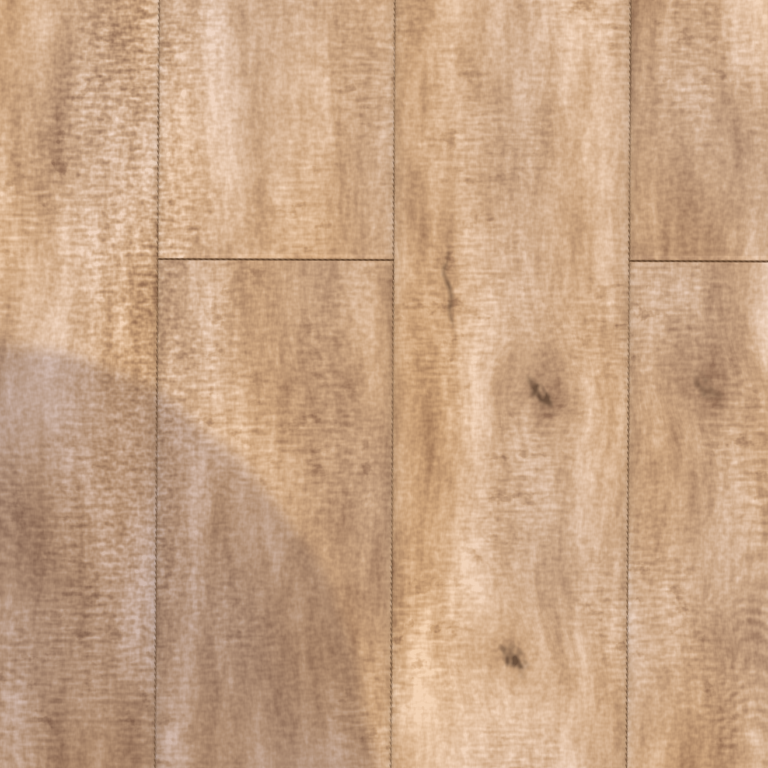
Reproduce this texture procedurally as a WebGL 1 fragment shader.

```glsl
precision highp float;
// Tan oak floor planks with sawn grain, knots, fine joints and a soft curved shadow.
uniform vec2 u_resolution;

// Layout, in canvas units
const vec2 PLANK = vec2(0.307, 1.5);      // width and length of a plank
const vec2 ORIGIN = vec2(0.202, 0.6635);  // first seam and its end joint
const vec2 TILT = vec2(0.0053, -0.004);   // lean of the seams and joints
const float SEAM_WIDTH = 0.0012;          // half widths
const float JOINT_WIDTH = 0.0013;
const float NOTCHES = 135.0;              // beads along the joints
const vec2 KNOT_POS = vec2(0.703, 0.487);
const vec2 KNOT_ACROSS = vec2(0.217, 0.008);
const vec2 KNOT_DOWN = vec2(-0.033, -0.345);
const vec2 CRACK_POS = vec2(0.587, 0.625);
const vec2 DARK_END = vec2(0.43, 0.12);   // smoky end of the second plank
// Strength of the wood figure
const float STAIN = 0.50;
const float STREAK = 0.36;
const float FIBRE = 0.20;
const float SAW = 0.28;
const float SPECKLE = 0.24;
// Colours
const vec3 DARK_OAK = vec3(0.66, 0.51, 0.395);
const vec3 OAK = vec3(0.80, 0.65, 0.51);
const vec3 PALE_OAK = vec3(0.91, 0.79, 0.69);
const vec3 KNOT_BROWN = vec3(0.37, 0.27, 0.20);
const vec3 SEAM_BROWN = vec3(0.37, 0.26, 0.17);
const vec3 SHADOW_TINT = vec3(0.87, 0.865, 0.90);

float hash(vec2 p) {
  return fract(sin(dot(p, vec2(127.1, 311.7))) * 43758.5);
}
vec2 gradient(vec2 cell) {
  float a = 6.2832 * hash(cell);
  return vec2(cos(a), sin(a));
}
// Gradient noise, about -0.7 to 0.7
float noise(vec2 p) {
  vec2 i = floor(p), f = fract(p);
  vec2 u = f * f * f * (f * (f * 6.0 - 15.0) + 10.0);
  vec2 e = vec2(1.0, 0.0);
  return mix(mix(dot(gradient(i), f), dot(gradient(i + e), f - e), u.x),
             mix(dot(gradient(i + e.yx), f - e.yx), dot(gradient(i + 1.0), f - 1.0), u.x), u.y);
}
float fbm(vec2 p) {
  float sum = 0.0, amp = 1.0;
  for (int i = 0; i < 4; i++) {
    sum += amp * noise(p);
    p = p * 2.03 + 17.3;
    amp *= 0.55;
  }
  return sum;
}
float line(float d, float halfWidth, float px) {
  return 1.0 - smoothstep(halfWidth - px, halfWidth + px, abs(d));
}
// Adds knots: x = ragged core, y = brown halo, z = sideways bend of the grain
vec3 knots(vec2 p) {
  vec3 sum = vec3(0.0);
  for (int i = 0; i < 3; i++) {
    float across = i == 1 ? 1.0 : 0.0, down = i == 2 ? 1.0 : 0.0;
    vec2 d = p - KNOT_POS - across * KNOT_ACROSS - down * KNOT_DOWN;
    d.x += 0.55 * d.y;
    float r = length(d * vec2(1.2, 0.75)) + 0.010 * noise(p * 75.0);
    float ragged = clamp(0.75 + 1.2 * noise(p * vec2(120.0, 85.0)), 0.0, 1.0);
    sum.x += (1.0 - 0.5 * across) * ragged * (1.0 - smoothstep(0.005, 0.021, r));
    sum.y += exp(-dot(d, d) * mix(420.0, 110.0, across));
    sum.z += d.x * exp(-dot(d, d) * 220.0);
  }
  return sum;
}

void main() {
  vec2 p = gl_FragCoord.xy / u_resolution;
  float px = 0.9 / min(u_resolution.x, u_resolution.y);
  // Plank cells: every second column is shifted by half a plank
  vec2 q = p - ORIGIN - TILT * p.yx;
  float column = floor(q.x / PLANK.x);
  q.y += mod(column, 2.0) * 0.5 * PLANK.y;
  vec2 id = vec2(column, floor(q.y / PLANK.y));
  vec2 seed = 31.0 * vec2(hash(id + 3.0), hash(id + 8.0));
  // Broad stains and long streaks, bent round the knots
  vec3 knot = knots(p);
  vec2 g = p + seed;
  g.x += 0.025 * noise(g * vec2(5.0, 3.5)) - 0.5 * knot.z;
  float stain = fbm(g * vec2(8.0, 2.8));
  float streak = fbm(g * vec2(30.0, 4.0) + 5.0);
  float fibre = fbm(g * vec2(100.0, 26.0));
  // Crosswise saw marks in patches, small scuffs and a grainy surface
  float worn = smoothstep(-0.3, 0.4, noise(g * vec2(8.0, 5.0) + 40.0));
  float saw = noise(g * vec2(36.0, 165.0)) + 0.6 * noise(g * vec2(65.0, 240.0));
  float scuff = smoothstep(0.26, 0.7, fbm(g * vec2(30.0, 36.0))) * worn;
  float speckle = noise(p * vec2(115.0, 130.0)) + 0.7 * noise(p * 220.0 + 9.0);
  // Arched grain along the heart line
  float heart = abs(fract(p.x + 0.51) - 0.5);
  float arch = sin(270.0 * (p.y + 14.0 * heart * heart + 0.05 * noise(g * 11.0)));
  arch *= exp(-heart * heart * 450.0) * (1.0 - smoothstep(0.3, 0.6, p.y));
  // Reflected light beside the first seam, a tapering crack and a smoky plank end
  float sheen = exp(-pow((p.x - 0.18) / 0.08, 2.0)) * smoothstep(0.05, 0.3, p.y);
  vec2 c = p - CRACK_POS, s = p - DARK_END;
  float crackX = c.x + 0.10 * c.y + 0.014 * noise(p * vec2(3.0, 24.0));
  float taper = 1.0 - smoothstep(0.02, 0.075, abs(c.y));
  float crack = line(crackX, 0.003 * taper, 0.0035) * taper * (0.8 + noise(p * 90.0));
  float smoke = exp(-400.0 * c.x * c.x - 60.0 * pow(c.y - 0.06, 2.0));
  smoke += exp(-180.0 * s.x * s.x - 40.0 * s.y * s.y) * step(column, 0.5);
  // Sum of the figure, mapped to oak colours
  float tone = 0.56 + 0.2 * (hash(id + 1.7) - 0.5) + STAIN * stain + STREAK * streak;
  tone += FIBRE * fibre + SAW * (0.25 + worn) * saw + SPECKLE * speckle + 0.14 * arch;
  tone += sheen * (0.10 + 0.25 * (speckle + saw)) - 0.38 * scuff - 0.32 * knot.y - 0.3 * smoke;
  tone = clamp(tone, -0.25, 1.15);
  vec3 color = tone < 0.5 ? mix(DARK_OAK, OAK, tone * 2.0) : mix(OAK, PALE_OAK, tone * 2.0 - 1.0);
  color *= 1.0 + 0.07 * noise(g * vec2(6.0, 3.0) + 70.0) * vec3(-0.4, 0.2, 1.6);
  color = mix(color, KNOT_BROWN, clamp(0.85 * knot.x + 0.5 * crack, 0.0, 0.85));
  // Curved shadow over the lower left
  float arc = length((p + vec2(0.05, 0.03)) / vec2(0.54, 0.59)) + 0.025 * noise(p * 9.0);
  color *= mix(SHADOW_TINT, vec3(1.0), smoothstep(0.965, 1.02, arc));
  // Beaded seams between columns and darker end joints with a lit edge
  float seamX = q.x - floor(q.x / PLANK.x + 0.5) * PLANK.x;
  float jointY = q.y - floor(q.y / PLANK.y + 0.5) * PLANK.y;
  vec2 bead = 0.5 + 0.5 * sin(6.2832 * NOTCHES * (p.yx + vec2(seamX, jointY)));
  float seam = line(seamX + 0.001 * (bead.x - 0.5), SEAM_WIDTH, px) * (0.3 + 0.35 * bead.x);
  seam *= clamp(0.85 + 0.7 * noise(vec2(floor(q.x / PLANK.x + 0.5) * 7.3, p.y * 9.0)), 0.3, 1.0);
  float joint = line(jointY, JOINT_WIDTH, px) * (0.75 + 0.2 * bead.y);
  color *= 1.0 - 0.10 * exp(-abs(seamX) * 200.0);
  color += 0.04 * line(jointY - 0.005, 0.002, px);
  color = mix(color, SEAM_BROWN, max(seam, joint));
  gl_FragColor = vec4(clamp(color, 0.0, 1.0), 1.0);
}
```
